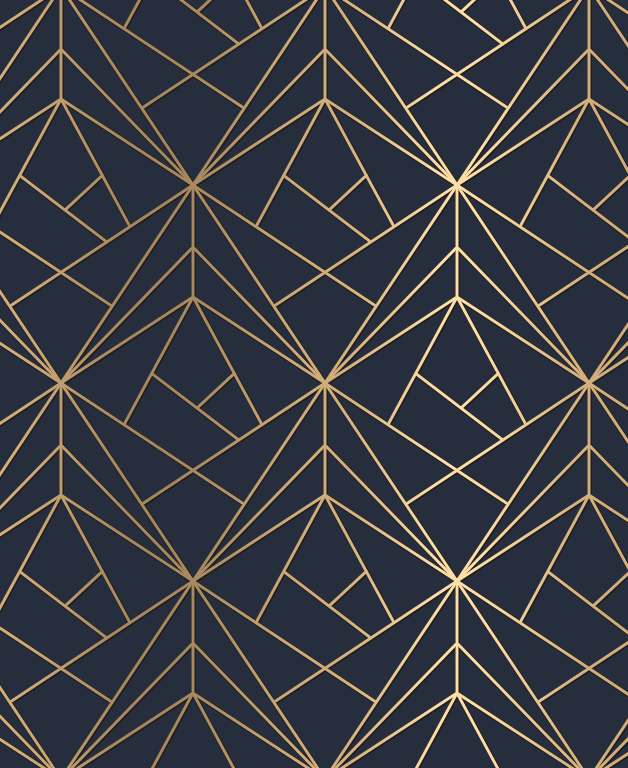
Write a WebGL 2 fragment shader that draws this pattern.

```glsl
#version 300 es
precision highp float;
// Art deco lattice of gold fans on navy, with thin shadows and a metallic sheen.

uniform vec2 u_resolution;
out vec4 fragColor;

// Lengths are in column spacings; y points down from the top left.
const float COLUMNS_PER_HEIGHT = 2.909;
const vec2 FIRST_HUB = vec2(0.731, 0.701);
const vec2 ROW_STEP = vec2(0.5, 0.75);
const float LINE_HALF_WIDTH = 0.0056;
const float SHADOW_HALF_WIDTH = 0.0088;
const vec2 SHADOW_OFFSET = vec2(0.0025, 0.0030);

const vec3 NAVY = vec3(0.150, 0.180, 0.240);
const vec3 SHADOW = vec3(0.125, 0.115, 0.125);
const vec3 GOLD_DARK = vec3(0.65, 0.53, 0.37);
const vec3 GOLD_MID = vec3(0.82, 0.68, 0.48);
const vec3 GOLD_LIGHT = vec3(0.99, 0.87, 0.65);

float segment(vec2 p, vec2 a, vec2 b) {
  vec2 pa = p - a;
  vec2 ba = b - a;
  return length(pa - ba * clamp(dot(pa, ba) / dot(ba, ba), 0.0, 1.0));
}

// Distance to the lines of one fan hanging from a hub at the origin.
float fan(vec2 p) {
  const vec2 hub = vec2(0.0);
  const vec2 joint = vec2(0.0, 0.235);
  const vec2 apex = vec2(0.0, 0.424);
  vec2 m = vec2(abs(p.x), p.y);

  // Mirrored stem, rays and kite sides
  float d = segment(m, hub, apex);
  d = min(d, segment(m, hub, ROW_STEP));
  d = min(d, segment(m, joint, ROW_STEP));
  d = min(d, segment(m, apex, ROW_STEP));
  d = min(d, segment(m, hub, vec2(0.694, 0.459)));
  d = min(d, segment(m, apex, vec2(0.261, 0.907)));

  // One-sided struts inside the kite
  d = min(d, segment(p, vec2(-0.156, 0.714), vec2(0.174, 0.966)));
  d = min(d, segment(p, vec2(0.157, 0.713), vec2(0.015, 0.845)));
  return d;
}

// Distance to the nearest line in the staggered lattice of fans.
float lattice(vec2 p) {
  float row = floor(p.y / ROW_STEP.y);
  float d = 1e3;
  for (int j = -1; j <= 1; j++) {
    vec2 q = p - (row + float(j)) * ROW_STEP;
    q.x -= round(q.x);
    for (int i = -1; i <= 1; i++) {
      d = min(d, fan(q - vec2(float(i), 0.0)));
    }
  }
  return d;
}

float coverage(float d, float halfWidth, float pixel) {
  return 1.0 - smoothstep(-0.6 * pixel, 0.6 * pixel, d - halfWidth);
}

// Sheen across the canvas: dim at the left, bright right of the centre.
vec3 goldSheen(float x) {
  vec3 gold = mix(GOLD_MID, GOLD_DARK, smoothstep(0.0, 0.22, x));
  gold = mix(gold, GOLD_MID, smoothstep(0.27, 0.52, x));
  gold = mix(gold, GOLD_LIGHT, smoothstep(0.52, 0.72, x));
  return mix(gold, GOLD_MID, smoothstep(0.74, 0.96, x));
}

void main() {
  float pixel = COLUMNS_PER_HEIGHT / u_resolution.y;
  vec2 fromTop = vec2(gl_FragCoord.x, u_resolution.y - gl_FragCoord.y);
  vec2 p = fromTop * pixel - FIRST_HUB;

  float shadow = coverage(lattice(p - SHADOW_OFFSET), SHADOW_HALF_WIDTH, pixel);
  float line = coverage(lattice(p), LINE_HALF_WIDTH, pixel);

  vec3 color = mix(NAVY, SHADOW, shadow);
  color = mix(color, goldSheen(gl_FragCoord.x / u_resolution.x), line);
  fragColor = vec4(color, 1.0);
}
```
